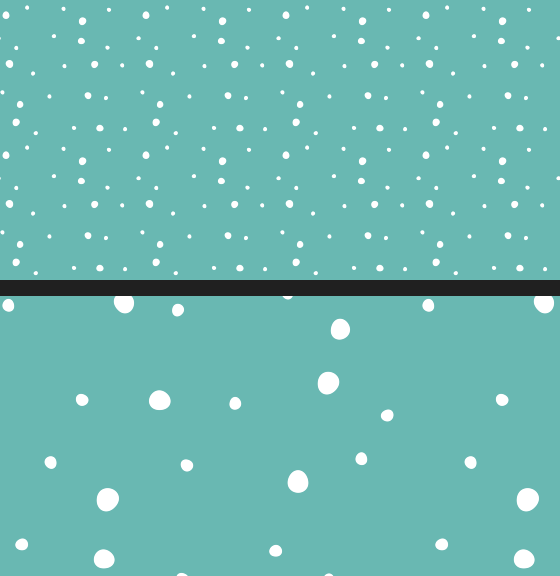
Top: the whole. Bottom: its middle third, enlarged.
Write a WebGL 2 fragment shader that draws this pattern.

```glsl
#version 300 es
precision highp float;
uniform vec2 u_resolution;
out vec4 fragColor;

const vec3 TEAL = vec3(0.41, 0.72, 0.70);
const vec3 WHITE = vec3(1.0);
const vec2 TILES = vec2(4.0, 2.0);   // whole tiles across the canvas
const float CELLS = 5.0;             // cells along each side of a tile
const float ROW_SHIFT = 0.4;         // stagger; CELLS * ROW_SHIFT is whole
const float JITTER = 0.56;           // spread of a dot inside its cell
const float BIG_COUNT = 9.0;         // large dots per tile
const float BIG_STEP = 11.0;         // spreads the large dots evenly
const float BIG_RADIUS = 0.128;
const float SMALL_RADIUS = 0.073;
const float SIZE_VARIATION = 0.08;
const float WOBBLE = 0.045;          // unevenness of the outline
const float EDGE_PIXELS = 0.6;

// Integer hash of a cell, four values in 0..1
vec4 hash4(vec2 cell) {
  uvec4 v = uvec4(uvec2(cell), 7u, 19u) * 1664525u + 1013904223u;
  for (int i = 0; i < 2; i++) {
    v += v.yzxy * v.wxyz;
    v ^= v >> 16u;
  }
  return vec4(v >> 8u) / 16777216.0;
}

// Distance to a slightly uneven dot
float dotDistance(vec2 p, float radius, float phase) {
  float angle = atan(p.y, p.x + 1e-6);
  float lumps = sin(2.0 * angle + phase) + 0.6 * sin(3.0 * angle - 2.0 * phase);
  return length(p) - radius * (1.0 + WOBBLE * lumps);
}

// Nearest dot among the neighbouring cells, with wrapped cell numbers
float dotField(vec2 p) {
  float nearest = 1.0;
  for (int dy = -1; dy <= 1; dy++) {
    float row = floor(p.y) + float(dy);
    float wrappedRow = mod(row, CELLS);
    float shift = ROW_SHIFT * wrappedRow;
    for (int dx = -1; dx <= 1; dx++) {
      float column = floor(p.x - shift) + float(dx);
      vec2 cell = vec2(mod(column, CELLS), wrappedRow);
      vec4 rnd = hash4(cell);
      vec2 center = vec2(column + shift, row) + 0.5 + JITTER * (rnd.xy - 0.5);

      // A shuffled cell order picks an exact number of large dots
      float rank = mod((cell.x + CELLS * cell.y) * BIG_STEP, CELLS * CELLS);
      float radius = rank < BIG_COUNT - 0.5
        ? BIG_RADIUS * (1.0 + SIZE_VARIATION * (2.0 * rnd.z - 1.0))
        : SMALL_RADIUS;
      nearest = min(nearest, dotDistance(p - center, radius, 6.2832 * rnd.w));
    }
  }
  return nearest;
}

void main() {
  vec2 grid = TILES * CELLS;
  vec2 p = gl_FragCoord.xy / u_resolution * grid;
  float edge = EDGE_PIXELS * grid.y / u_resolution.y;
  float coverage = 1.0 - smoothstep(-edge, edge, dotField(p));
  fragColor = vec4(mix(TEAL, WHITE, coverage), 1.0);
}
```
